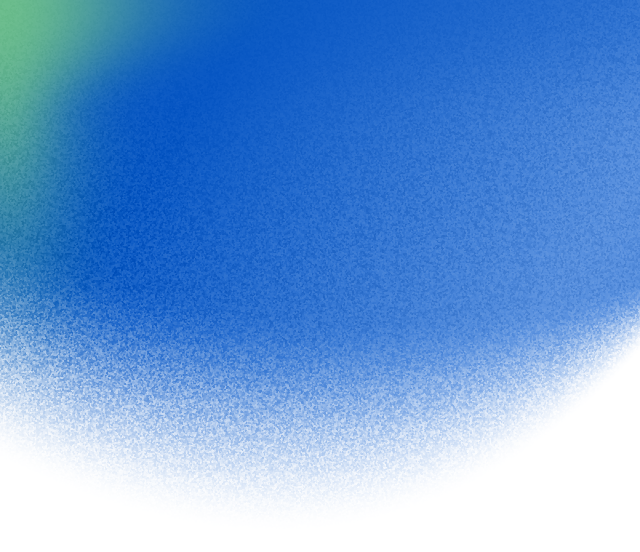
Write a WebGL 1 fragment shader that draws this background.

```glsl
precision highp float;

uniform vec2 u_resolution;

vec3 hash3(vec2 cell) {
  vec3 q = vec3(dot(cell, vec2(12.7, 31.1)), dot(cell, vec2(26.9, 18.3)), dot(cell, vec2(41.9, 37.1)));
  return fract(sin(q) * 4375.85);
}

// Cellular grain: softly blended random shade of the nearest jittered points
float cellGrain(vec2 p) {
  vec2 base = floor(p);
  float shade = 0.0;
  float total = 0.0;
  for (int j = -1; j <= 1; j++) {
    for (int i = -1; i <= 1; i++) {
      vec2 cell = base + vec2(float(i), float(j));
      vec3 rnd = hash3(cell);
      vec2 d = cell + rnd.xy - p;
      float weight = exp(-7.0 * dot(d, d));
      shade += weight * rnd.z;
      total += weight;
    }
  }
  return shade / total - 0.5;
}

// Blue field with a green glow; depth runs downward from the top edge
vec3 fieldColor(float x, float depth) {
  float light = clamp(1.3 * (x - 0.3) + 0.8 * (depth - 0.2), 0.0, 1.0);
  light *= mix(0.65, 1.0, smoothstep(0.0, 0.25, depth));
  vec3 blue = mix(vec3(0.03, 0.34, 0.77), vec3(0.34, 0.56, 0.87), light);

  float glowWidth = mix(0.23, 0.115, smoothstep(0.0, 0.22, depth));
  float glow = exp(-x * x / (glowWidth * glowWidth) - 5.0 * depth * depth);
  return mix(blue, vec3(0.42, 0.74, 0.55), glow);
}

void main() {
  vec2 uv = gl_FragCoord.xy / u_resolution;
  float x = uv.x;
  float depth = 1.0 - uv.y;
  float grain = cellGrain(gl_FragCoord.xy / u_resolution.x * 400.0);

  // Curved band over which the field dissolves into white
  float d = x - 0.43;
  float fadeStart = 0.57 - 0.43 * (x - 0.62) * (x - 0.62);
  float fadeEnd = 0.97 - d * d * (0.85 + 0.3 * d);
  float fade = smoothstep(fadeStart, fadeEnd, depth);

  // Grain is strongest inside the band and faint across the field
  float dust = smoothstep(0.1, 0.6, depth + 0.5 * abs(x - 0.35));
  float white = fade + grain * (1.4 * fade * (1.0 - fade) + (0.03 + 0.13 * dust) * (1.0 - fade));
  vec3 color = fieldColor(x, depth);
  color += (vec3(1.0) - color * 0.4) * white * step(white, 0.0);
  color = mix(color, vec3(1.0), clamp(white, 0.0, 1.0));

  gl_FragColor = vec4(color, 1.0);
}
```
